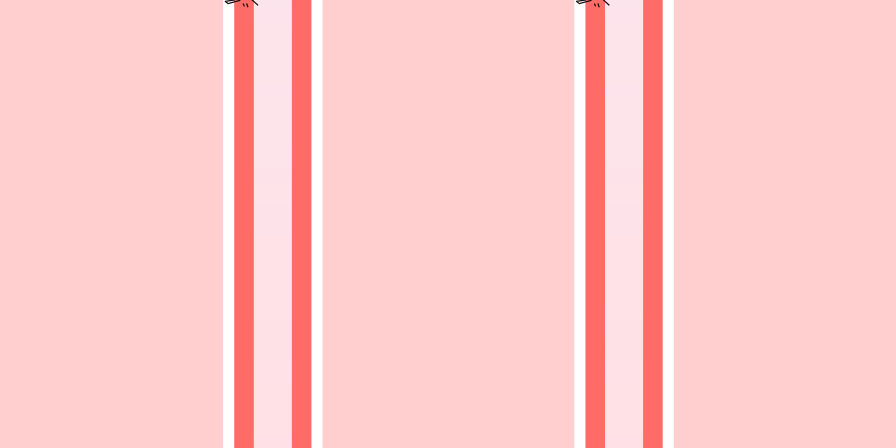
Write a WebGL 1 fragment shader that draws this pattern.

```glsl
precision highp float;
// Pale pink ground with two banded vertical ribbons and small ink strokes at their top edge.
uniform vec2 u_resolution;

// Antialiased coverage of a shape from its signed distance, in canvas heights.
float coverage(float dist) {
  return clamp(0.5 - dist * u_resolution.y, 0.0, 1.0);
}

float segment(vec2 p, vec2 a, vec2 b) {
  vec2 ap = p - a, ab = b - a;
  return length(ap - ab * clamp(dot(ap, ab) / dot(ab, ab), 0.0, 1.0));
}

// Loose pen strokes; p.x is measured from the ribbon centre, p.y down from the top.
float inkStrokes(vec2 p) {
  float d = segment(p, vec2(-0.106, 0.003), vec2(-0.100, 0.008));
  d = min(d, segment(p, vec2(-0.100, 0.008), vec2(-0.074, 0.001)));
  d = min(d, segment(p, vec2(-0.106, 0.003), vec2(-0.086, 0.000)));
  d = min(d, segment(p, vec2(-0.066, 0.009), vec2(-0.064, 0.013)));
  d = min(d, segment(p, vec2(-0.058, 0.009), vec2(-0.056, 0.015)));
  d = min(d, segment(p, vec2(-0.046, 0.000), vec2(-0.034, 0.011)));
  return d - 0.0014;
}

void main() {
  vec2 p = gl_FragCoord.xy / u_resolution.y;

  // Ribbons repeat across the canvas; x is the offset from the nearest centre.
  float period = 0.784;
  float x = mod(p.x - 0.609 + 0.5 * period, period) - 0.5 * period;
  float side = abs(x);

  // Nested bands: white border, coral stripe, blush core.
  vec3 blush = mix(vec3(1.0, 0.88, 0.90), vec3(0.99, 0.895, 0.925), p.y);
  vec3 color = vec3(1.0, 0.81, 0.81);
  color = mix(color, vec3(1.0), coverage(side - 0.111));
  color = mix(color, vec3(1.0, 0.42, 0.40), coverage(side - 0.0862));
  color = mix(color, blush, coverage(side - 0.0425));

  // Ink strokes cut off by the top edge.
  color = mix(color, vec3(0.08, 0.05, 0.05), coverage(inkStrokes(vec2(x, 1.0 - p.y))));

  gl_FragColor = vec4(color, 1.0);
}
```
